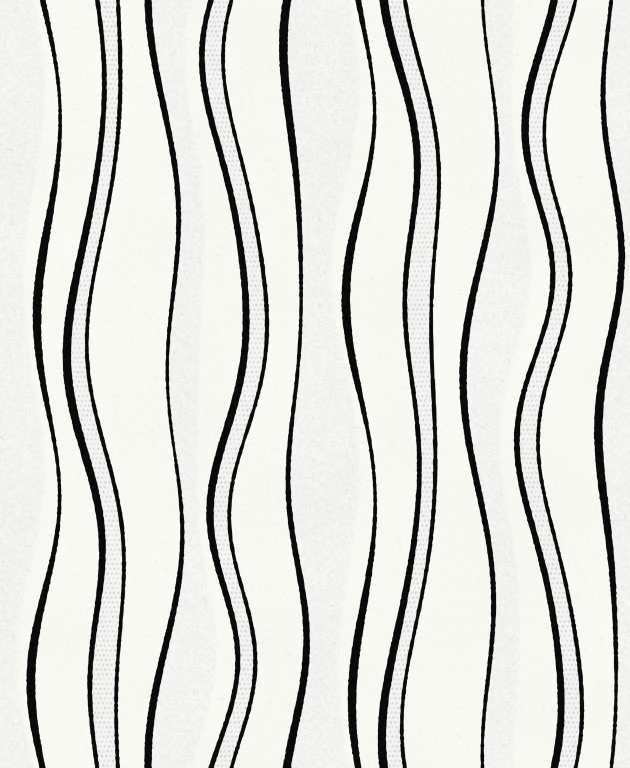
Write a Shadertoy shader that draws this pattern.

```glsl
// Wavy vertical ink lines with stippled ribbons and grainy panels, in a half-drop repeat.

const float TAU = 6.2831853;
const float DESIGN_HEIGHT = 768.0;   // design units per canvas height
const float COLUMN_WIDTH = 315.0;    // two columns span the canvas
const int LINES = 7;

const vec3 PAPER = vec3(0.975, 0.975, 0.952);
const vec3 PANEL = vec3(0.950, 0.951, 0.943);
const vec3 RIBBON = vec3(0.958, 0.960, 0.950);
const vec3 STIPPLE = vec3(0.80);
const vec3 SEAM = vec3(0.972, 0.955, 0.930);
const vec3 INK = vec3(0.035);

// Each line: mean position, cosine and sine weights of three harmonics.
const float CENTER[LINES] = float[](47.0, 90.2, 110.5, 168.2, 225.3, 244.9, 295.1);
const vec3 COSINES[LINES] = vec3[](
    vec3(-1.4, -4.1, 1.1), vec3(12.1, -7.2, 2.2), vec3(12.7, -6.6, 1.3),
    vec3(-10.4, -10.4, 0.7), vec3(-9.7, -0.1, -4.4), vec3(-10.2, 1.1, -4.3),
    vec3(-2.0, -3.5, -2.7));
const vec3 SINES[LINES] = vec3[](
    vec3(2.6, 12.2, 0.1), vec3(-2.6, 8.0, 1.2), vec3(-6.6, 6.1, 0.1),
    vec3(-1.0, 1.6, 0.0), vec3(2.4, -15.8, -2.4), vec3(3.2, -15.1, -2.0),
    vec3(-1.5, -7.8, -0.3));
// Stroke width: mean, single swell, double swell.
const vec3 STROKE[LINES] = vec3[](
    vec3(6.1, 0.0, -2.7), vec3(6.4, -2.1, 0.0), vec3(3.9, 0.0, 0.3),
    vec3(5.2, 2.1, -0.4), vec3(6.4, -1.2, 0.5), vec3(3.9, 0.0, -0.3),
    vec3(6.0, 2.3, 0.6));

float hash(vec2 p) {
    vec3 q = fract(p.xyx * 0.1031);
    q += dot(q, q.yzx + 33.33);
    return fract((q.x + q.y) * q.z);
}

float noise(vec2 p) {
    vec2 cell = floor(p), f = fract(p);
    f = f * f * (3.0 - 2.0 * f);
    return mix(mix(hash(cell), hash(cell + vec2(1, 0)), f.x),
               mix(hash(cell + vec2(0, 1)), hash(cell + vec2(1, 1)), f.x), f.y);
}

float lineX(int i, float phase) {
    vec3 angle = phase * vec3(1, 2, 3);
    return CENTER[i] + dot(COSINES[i], cos(angle)) + dot(SINES[i], sin(angle));
}

float strokeWidth(int i, float phase) {
    return dot(STROKE[i], vec3(1.0, cos(phase), sin(2.0 * phase)));
}

// Coverage of the span from left to right, with soft sides.
float band(float x, float left, float right, float soft) {
    return smoothstep(-soft, soft, x - left) * smoothstep(-soft, soft, right - x);
}

// Staggered dots of uneven strength.
float stipple(vec2 p, vec2 spacing) {
    vec2 g = p / spacing;
    g.x += 0.5 * mod(floor(g.y), 2.0);
    float dotShape = 1.0 - smoothstep(0.12, 0.46, length(fract(g) - 0.5));
    return dotShape * mix(0.35, 1.0, hash(floor(g) + 40.0));
}

void mainImage(out vec4 fragColor, in vec2 fragCoord) {
    float pixel = DESIGN_HEIGHT / iResolution.y;
    vec2 p = fragCoord * pixel;
    float column = floor(p.x / COLUMN_WIDTH);
    float x = p.x - column * COLUMN_WIDTH;

    // Every second column drops by half a period.
    float phase = TAU * (1.0 - p.y / DESIGN_HEIGHT + 0.5 * mod(column, 2.0));

    // Ink strokes with slightly rough edges.
    float at[LINES];
    float ink = 0.0;
    float rough = 0.7 * (noise(p * vec2(0.12, 0.4)) - 0.5);
    for (int i = 0; i < LINES; i++) {
        at[i] = lineX(i, phase);
        float d = abs(x - at[i]) - 0.5 * strokeWidth(i, phase) + rough;
        ink = max(ink, 1.0 - smoothstep(-0.7 * pixel, 0.7 * pixel, d));
    }

    // Grey panels end softly at faint seams.
    float innerSeam = mix(at[3], at[4], 0.56 + 0.16 * cos(phase + 0.6));
    float outerSeam = at[0] - 15.0 + 6.0 * cos(2.0 * phase);
    float panel = band(x, at[3], innerSeam, 2.5)
                + 1.0 - band(x, outerSeam, at[6], 2.5);
    float seamDistance = min(abs(x - innerSeam), abs(x - outerSeam));
    float seam = 1.0 - smoothstep(0.5, 2.2, seamDistance);

    // Two stippled ribbons per column.
    float first = band(x, at[1], at[2], pixel);
    float second = band(x, at[4], at[5], pixel);
    float ribbon = first + second;
    float ribbonX = x - (first > second ? at[1] : at[4]);

    vec3 color = mix(PAPER, PANEL, panel);
    color = mix(color, SEAM, 0.5 * seam);
    color = mix(color, RIBBON, ribbon);
    color = mix(color, STIPPLE, 0.75 * ribbon * stipple(vec2(ribbonX, p.y), vec2(4.2, 4.8)));

    // Paper grain, sparse pits and slow fading.
    float grain = noise(p * 0.5) - 0.5;
    float pits = smoothstep(0.86, 1.0, noise(p * 0.32 + 71.0));
    color += grain * mix(0.014, 0.040, panel);
    color -= pits * mix(0.030, 0.045, panel);
    color += 0.010 * (noise(p * 0.015 + 9.0) - 0.5);

    color = mix(color, INK + 0.03 * (noise(p * 0.45 + 23.0) - 0.3), ink);
    fragColor = vec4(clamp(color, 0.0, 1.0), 1.0);
}
```
